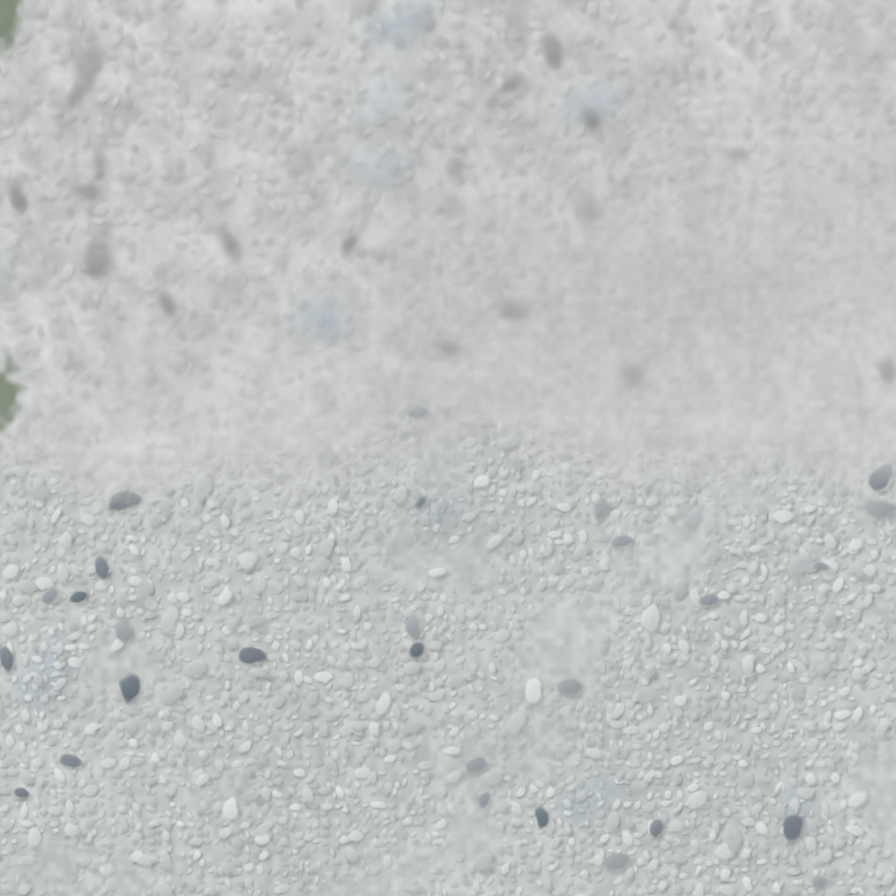
Write a Shadertoy shader that draws this texture.

```glsl
// Pale gravel: blurred, shaded grit above and crisp little pebbles below.

vec2 hash22(vec2 p) {
    vec3 q = fract(p.xyx * vec3(0.1031, 0.1030, 0.0973));
    q += dot(q, q.yzx + 33.33);
    return fract((q.xx + q.yz) * q.zy);
}

float noise(vec2 p) {
    vec2 i = floor(p), f = fract(p);
    f = f * f * (3.0 - 2.0 * f);
    float low = mix(hash22(i).x, hash22(i + vec2(1, 0)).x, f.x);
    float high = mix(hash22(i + vec2(0, 1)).x, hash22(i + vec2(1, 1)).x, f.x);
    return mix(low, high, f.y);
}

float fbm(vec2 p) {
    float sum = 0.0, weight = 0.5;
    for (int k = 0; k < 4; k++) {
        sum += weight * noise(p);
        p = mat2(1.6, 1.2, -1.2, 1.6) * p + 17.3;
        weight *= 0.5;
    }
    return sum / 0.9375;
}

// Lays one jittered layer of stones, lit from the upper left, over the ground.
vec3 scatter(vec3 ground, vec2 uv, float cells, float share,
             vec3 dark, vec3 light, float soft, float amount) {
    vec2 grid = uv * cells, home = floor(grid);
    float wobble = 0.22 * (noise(grid * 2.7) - 0.5);
    for (int j = -1; j <= 1; j++)
    for (int i = -1; i <= 1; i++) {
        vec2 cell = home + vec2(i, j);
        vec2 place = hash22(cell + cells);
        vec2 kind = hash22(cell + cells * 2.0 + 71.0);
        vec2 shape = hash22(cell + cells * 3.0 + 139.0);
        if (kind.x > share) continue;

        vec2 q = grid - cell - 0.2 - 0.6 * place;
        float turn = 0.9 + 2.4 * (kind.y - 0.5);
        mat2 spin = mat2(cos(turn), -sin(turn), sin(turn), cos(turn));
        vec2 stretch = vec2(0.9, 1.1 + 0.7 * shape.y);
        float radius = mix(0.24, 0.48, shape.x * shape.x);

        float body = length(spin * q * stretch) + wobble - radius;
        float shade = length(spin * (q + vec2(-0.10, 0.13)) * stretch) + wobble - radius;
        float cover = 1.0 - smoothstep(-soft, soft, body);
        float shadow = 1.0 - smoothstep(-soft, soft + 0.08, shade);

        vec3 face = mix(dark, light, fract(place.x * 5.0 + shape.y * 3.0));
        face += 0.05 * dot(q, vec2(-0.5, 0.85)) / radius;
        ground *= 1.0 - 0.13 * shadow * amount;
        ground = mix(ground, face, cover * amount);
    }
    return ground;
}

void mainImage(out vec4 fragColor, in vec2 fragCoord) {
    vec2 uv = fragCoord / iResolution.y;
    float patches = fbm(uv * 6.0 + 4.0);
    float lower = smoothstep(0.55, 0.43, uv.y + 0.16 * (patches - 0.5));
    float upper = 1.0 - lower;

    // Dusty ground with broad shading and fine grit
    vec3 color = mix(vec3(0.787, 0.787, 0.785), vec3(0.765, 0.775, 0.770), lower);
    color += 0.07 * (patches - 0.5);
    color += (0.04 + 0.05 * lower) * (noise(uv * 120.0) - 0.5);

    // Soft grit, strongest toward the upper left and fading into bare dust
    float rough = smoothstep(0.45, 0.95, uv.y - 0.35 * uv.x + 0.2 * patches + 0.05);
    float grit = upper * (0.25 + 0.55 * rough);
    vec2 slant = uv + vec2(0.3 * uv.y, 0.0);
    color += 0.22 * grit * (fbm(slant * vec2(42.0, 34.0)) - 0.5);
    color = scatter(color, uv, 34.0, 0.45, vec3(0.70), vec3(0.83), 0.24, 0.55 * grit);
    color = scatter(color, uv, 58.0, 0.60, vec3(0.72), vec3(0.87), 0.22, 0.75 * grit);

    // Faint bluish stains
    color = scatter(color, uv, 13.0, 0.06, vec3(0.68, 0.74, 0.79),
                    vec3(0.75, 0.79, 0.83), 0.30, 0.45);

    // Crisp pebbles in three sizes, thinning out over sandy patches
    float crowding = lower * smoothstep(0.24, 0.46, fbm(uv * 8.0 + 31.0));
    color = scatter(color, uv, 92.0, 0.80, vec3(0.72, 0.73, 0.72),
                    vec3(0.87, 0.88, 0.87), 0.17, 0.85 * crowding);
    color = scatter(color, uv, 56.0, 0.55, vec3(0.74, 0.75, 0.75),
                    vec3(0.89, 0.90, 0.89), 0.13, 0.85 * crowding);
    color = scatter(color, uv, 34.0, 0.14, vec3(0.73, 0.74, 0.75),
                    vec3(0.89, 0.90, 0.89), 0.09, 0.80 * lower);

    // Sparse dark stones, hazy above and sharp below
    color = scatter(color, uv, 25.0, 0.06, vec3(0.52, 0.52, 0.51),
                    vec3(0.68, 0.68, 0.69), 0.22, 0.60 * upper);
    color = scatter(color, uv, 31.0, 0.055, vec3(0.38, 0.42, 0.46),
                    vec3(0.66, 0.67, 0.69), 0.09, 0.85 * lower);

    // Hints of grass at the left edge
    float tuft = max(0.035 - length((uv - vec2(0.0, 0.99)) * vec2(1.3, 0.7)),
                     0.022 - length((uv - vec2(0.0, 0.56)) * vec2(1.0, 0.6)));
    tuft += 0.02 * (noise(uv * 90.0) - 0.5);
    color = mix(color, vec3(0.45, 0.50, 0.42), 0.8 * smoothstep(-0.008, 0.016, tuft));

    fragColor = vec4(color * vec3(0.996, 1.003, 1.003), 1.0);
}
```
